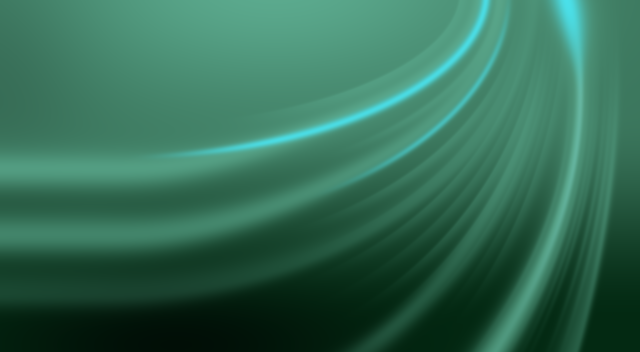
A Shadertoy shader for this background:

```glsl
// Flowing jade light ribbons sweeping from the left up to the top right.
#define ASPECT 1.8156
#define ARC_CENTER vec2(0.307, -0.024)
#define FILAMENTS 9
#define JADE vec3(0.36, 0.67, 0.56)
#define CYAN vec3(0.29, 0.88, 0.92)
#define MOSS vec3(0.23, 0.46, 0.36)
#define DEEP vec3(0.01, 0.16, 0.07)

float hash(float n) { return fract(sin(n * 91.7 + 3.1) * 4375.5); }

float bump(float d, float width) { return exp(-d * d / (width * width)); }

// Soft ribbon with separate falloff on its two sides.
float ribbon(float d, float inner, float outer) {
    return bump(d, d < 0.0 ? inner : outer);
}

// Signed distance to an elliptic arc that runs flat toward the left.
float arcDistance(vec2 p, vec2 radii) {
    vec2 q = p - ARC_CENTER;
    q.x = max(q.x, 0.0);
    q /= radii;
    float len = length(q);
    return len * (len - 1.0) / max(length(q / radii), 0.001);
}

// Signed distance to one of the steep curves; t moves across the fan.
float fanDistance(vec2 p, float t) {
    vec2 peak = mix(vec2(1.646, 0.26), vec2(1.75, 0.19), t);
    float bend = mix(0.441, 0.178, t);
    float dy = p.y - peak.y;
    float slope = 2.0 * bend * dy;
    return (p.x - peak.x + bend * dy * dy) / sqrt(1.0 + slope * slope);
}

vec3 backdrop(vec2 p) {
    vec3 col = mix(MOSS, DEEP, smoothstep(0.32, 0.92, p.y));
    vec2 glow = (p - vec2(0.78, -0.06)) / vec2(0.7, 0.34);
    col += vec3(0.13, 0.21, 0.2) * exp(-dot(glow, glow));
    vec2 shade = (p - vec2(0.5, 0.98)) / vec2(0.5, 0.17);
    col *= 1.0 - 0.65 * exp(-dot(shade, shade));
    vec2 corner = (p - vec2(0.0, 0.2)) / vec2(0.25, 0.3);
    return col * (1.0 - 0.12 * exp(-dot(corner, corner)));
}

void addArcs(inout vec3 col, vec2 p) {
    float narrow = mix(1.0, 0.42, smoothstep(0.2, 1.3, p.x));
    float turn = smoothstep(0.4, 1.1, p.x);

    // Faint lower ribbons
    float third = arcDistance(p, vec2(1.208, 0.861));
    col = mix(col, JADE, 0.24 * ribbon(third, 0.07 * narrow, 0.04 * narrow));
    float fourth = arcDistance(p, vec2(1.25, 1.25));
    float low = smoothstep(0.7, 1.15, p.x) * smoothstep(0.1, 0.5, p.y);
    col = mix(col, JADE, 0.36 * low * ribbon(fourth, 0.06 * narrow, 0.075 * narrow));

    // Second ribbon and its bright rim
    float second = arcDistance(p, vec2(1.137, 0.677));
    float body = ribbon(second - mix(0.015, -0.022, turn), 0.06 * narrow, 0.055 * narrow);
    col = mix(col, JADE, 0.62 * body);
    float rim = smoothstep(0.85, 1.25, p.x) * smoothstep(-0.1, 0.25, p.y);
    col = mix(col, CYAN, 0.6 * rim * bump(second, 0.009));

    // Main ribbon with a cyan core
    float main1 = arcDistance(p, vec2(1.073, 0.472));
    body = ribbon(main1 - mix(0.032, -0.022, turn), 0.045 * narrow, 0.052 * narrow);
    col = mix(col, JADE, 0.75 * body);
    col = mix(col, JADE, 0.22 * bump(main1, 0.07));
    float core = smoothstep(0.35, 0.8, p.x);
    col = mix(col, CYAN, 0.92 * core * bump(main1, mix(0.009, 0.013, turn)));

    // Thin companions on both sides of the main ribbon
    float upper = arcDistance(p, vec2(1.002, 0.389));
    col = mix(col, JADE, 0.55 * smoothstep(0.6, 1.1, p.x) * ribbon(upper, 0.006, 0.028));
    float between = arcDistance(p, vec2(1.108, 0.566));
    col = mix(col, JADE, 0.4 * smoothstep(0.9, 1.25, p.x) * ribbon(between, 0.008, 0.014));

    // Scattered filaments
    for (int i = 0; i < FILAMENTS; i++) {
        float t = float(i) / float(FILAMENTS - 1);
        float d = arcDistance(p, mix(vec2(1.17, 0.76), vec2(1.3, 1.45), t));
        float fade = smoothstep(0.8, 1.3, p.x) * smoothstep(0.0, 0.35, p.y)
                   * smoothstep(0.95, 0.5, p.y);
        float strength = 0.12 + 0.25 * hash(float(i));
        col = mix(col, JADE, strength * fade * ribbon(d, 0.006, 0.02));
    }
}

void addFan(inout vec3 col, vec2 p) {
    float d = fanDistance(p, 0.0);
    float spread = smoothstep(0.4, 1.0, p.y);
    float top = 1.0 - smoothstep(0.0, 0.3, p.y);
    col = mix(col, JADE, 0.5 * bump(d, 0.04 + 0.035 * top));
    col = mix(col, JADE, 0.6 * ribbon(d, 0.016 + 0.035 * spread, 0.012 + 0.02 * spread));
    float line = smoothstep(0.05, 0.3, p.y) * (1.0 - 0.8 * spread);
    col = mix(col, vec3(0.45, 0.78, 0.72), 0.55 * line * bump(d, 0.009));
    col = mix(col, CYAN, top * bump(d + 0.008 * top, 0.008 + 0.03 * top));

    // Outer curve and fine threads
    float outer = fanDistance(p, 1.0);
    col = mix(col, JADE, 0.38 * smoothstep(0.0, 0.6, p.y) * ribbon(outer, 0.03 + 0.02 * spread, 0.012));
    for (int i = 0; i < FILAMENTS; i++) {
        float t = mix(-0.4, 1.1, (float(i) + hash(float(i) + 20.0)) / float(FILAMENTS));
        float thread = bump(fanDistance(p, t), 0.007);
        col = mix(col, JADE, 0.22 * bump(p.y - 0.58, 0.3) * thread);
    }
}

void mainImage(out vec4 fragColor, in vec2 fragCoord) {
    vec2 uv = fragCoord / iResolution.xy;
    vec2 p = vec2(uv.x * ASPECT, 1.0 - uv.y); // height units, y downward
    vec3 col = backdrop(p);
    addArcs(col, p);
    addFan(col, p);
    fragColor = vec4(clamp(col, 0.0, 1.0), 1.0);
}
```
